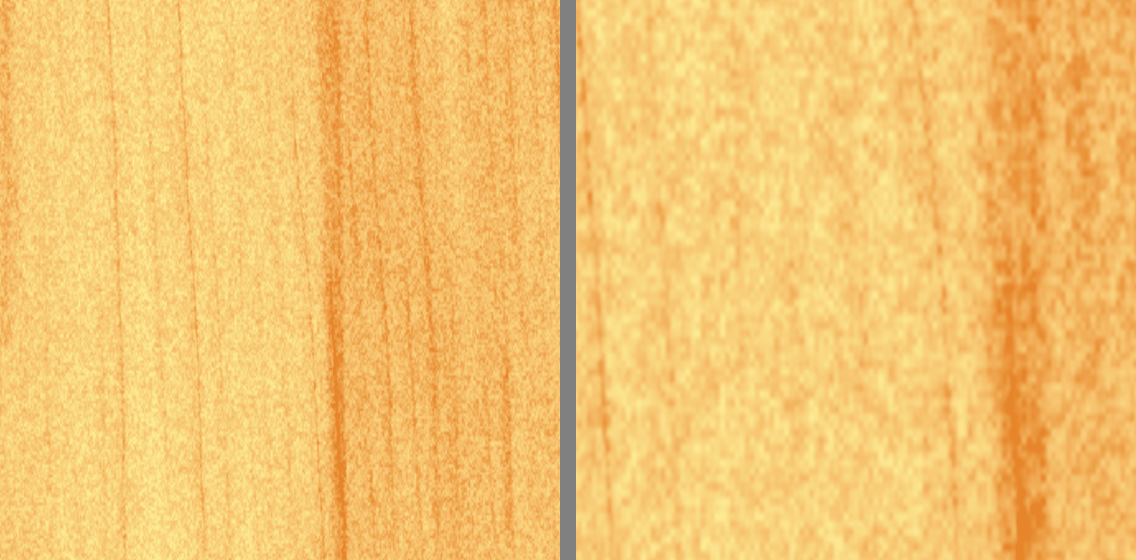
Left, the full canvas; right, a detail of the centre.
Write a Shadertoy shader that draws this texture.

```glsl
// Pale varnished softwood: leaning growth lines, one broad dark band, fine fibre grain.

const vec3 PALE_YELLOW = vec3(0.985, 0.885, 0.545);
const vec3 HONEY       = vec3(0.965, 0.750, 0.420);
const vec3 DEEP_ORANGE = vec3(0.915, 0.575, 0.225);

const float LEFT_TONE    = 0.17;   // 0 is pale yellow, 1 is deep orange
const float RIGHT_TONE   = 0.50;
const float CLOUD_AMOUNT = 0.20;
const float GRAIN_COARSE = 0.46;
const float GRAIN_FINE   = 0.42;
const vec2  COARSE_CELLS = vec2(190.0, 120.0);
const vec2  FINE_CELLS   = vec2(340.0, 220.0);

const int   LINE_COUNT = 25;
const float LEAN       = 0.052;    // sideways drift from top to bottom
const float WANDER     = 0.014;

const float BAND_X     = 0.587;
const float BAND_LEAN  = 0.020;
const float BAND_WIDTH = 0.019;

float hash(vec2 p) {
    vec3 q = fract(vec3(p.xyx) * 0.1031);
    q += dot(q, q.yzx + 33.33);
    return fract((q.x + q.y) * q.z);
}

float noise(vec2 p) {
    vec2 i = floor(p), f = fract(p);
    f = f * f * (3.0 - 2.0 * f);
    return mix(mix(hash(i), hash(i + vec2(1, 0)), f.x),
               mix(hash(i + vec2(0, 1)), hash(i + vec2(1, 1)), f.x), f.y);
}

float bell(float d, float width) {
    return exp(-d * d / (width * width));
}

// Thin growth lines, each with its own width, strength, wander and gaps
float growthLines(vec2 p) {
    float tone = 0.0;
    for (int k = 0; k < LINE_COUNT; k++) {
        float id = float(k);
        float strength = hash(vec2(id, 5.0));
        float width = mix(0.0022, 0.0050, hash(vec2(id, 11.0)));
        float x = (id + 0.2 + 0.6 * hash(vec2(id, 2.0))) / float(LINE_COUNT) * 1.06 - 0.05;
        float lean = LEAN * smoothstep(-0.25, 0.35, x);
        x += lean * (1.0 - p.y) + WANDER * (noise(vec2(id * 7.0, p.y * 2.5)) - 0.5);
        x += 0.0025 * (noise(vec2(id * 9.0, p.y * 14.0)) - 0.5);
        float presence = mix(0.15, 1.0, smoothstep(0.2, 0.5, noise(vec2(id * 3.0 + 40.0, p.y * 3.2))));
        float d = p.x - x;
        float line = bell(d, width) + 0.35 * bell(d + 0.006, 0.011);
        tone += line * presence * mix(0.12, 0.40, strength * strength);
    }
    return tone;
}

// Broad band: soft on the left, crisper and darker on the right
float darkBand(vec2 p) {
    float d = p.x - BAND_X - BAND_LEAN * (1.0 - p.y);
    d += 0.006 * (noise(vec2(3.0, p.y * 4.0)) - 0.5);
    float width = BAND_WIDTH * mix(0.7, 1.1, p.y);
    float body = smoothstep(-1.6 * width, -0.4 * width, d)
               * (1.0 - smoothstep(0.7 * width, 1.3 * width, d));
    float core = bell(d - 0.55 * width, 0.008);
    float streaks = noise(vec2(d * 160.0, p.y * 5.0)) - 0.5;
    return body * (0.25 + 0.14 * streaks) + 0.15 * core;
}

// Two partial stripes: one from the top left edge, one rising at the lower right
float partialStripes(vec2 p) {
    float left = bell(p.x - 0.010, 0.013) * smoothstep(0.365, 0.385, p.y);
    float rightX = 0.897 + 0.010 * (1.0 - p.y);
    float right = bell(p.x - rightX, 0.009)
                * smoothstep(0.02, 0.08, p.y) * (1.0 - smoothstep(0.36, 0.41, p.y));
    return 0.30 * left + 0.26 * right;
}

// Broad tone: yellow to the left, honey to the right, with long clouds
float baseTone(vec2 p) {
    float u = p.x - LEAN * (1.0 - p.y);
    float tone = mix(LEFT_TONE, RIGHT_TONE, smoothstep(0.46, 0.60, u));
    tone += CLOUD_AMOUNT * (noise(vec2(u * 13.0 + 2.0, p.y * 1.6)) - 0.5);
    tone += 0.10 * (noise(vec2(u * 55.0, p.y * 3.0 + 7.0)) - 0.5);
    tone -= 0.20 * bell(u - 0.795, 0.035) * smoothstep(0.15, 0.9, p.y);
    tone += 0.10 * bell(p.x, 0.07);
    return tone;
}

float fibreGrain(vec2 p) {
    float coarse = noise(p * COARSE_CELLS) - 0.5;
    float fine = noise(p * FINE_CELLS + 91.0) - 0.5;
    return GRAIN_COARSE * coarse + GRAIN_FINE * fine;
}

vec3 woodColour(float tone) {
    float t = clamp(tone, -0.12, 1.15) * 2.0;
    return t < 1.0 ? mix(PALE_YELLOW, HONEY, t) : mix(HONEY, DEEP_ORANGE, t - 1.0);
}

void mainImage(out vec4 fragColor, in vec2 fragCoord) {
    vec2 p = fragCoord / iResolution.xy;
    float tone = baseTone(p) + growthLines(p) + darkBand(p) + partialStripes(p);
    tone += fibreGrain(p);
    fragColor = vec4(clamp(woodColour(tone), 0.0, 1.0), 1.0);
}
```
